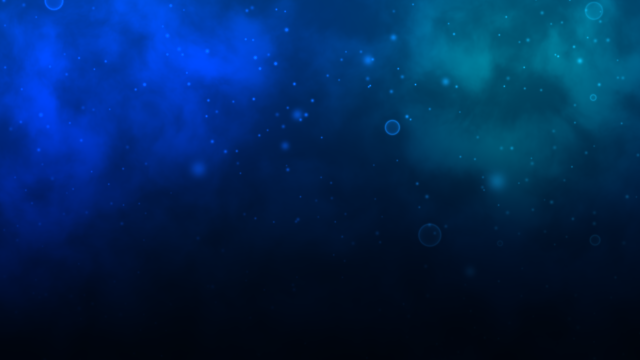
A Shadertoy shader for this background:

```glsl
// Deep underwater haze: blue and teal light clouds, drifting specks, soft orbs and thin bubbles.

const vec3 ABYSS = vec3(0.0, 0.030, 0.085);
const vec3 DEEP = vec3(0.0, 0.115, 0.285);
const vec3 SURFACE = vec3(0.0, 0.225, 0.44);
const vec3 BLUE_GLOW = vec3(0.0, 0.060, 0.42);
const vec3 TEAL_GLOW = vec3(0.0, 0.17, 0.10);
const vec3 BLUE_SPARK = vec3(0.04, 0.36, 0.95);
const vec3 TEAL_SPARK = vec3(0.08, 0.62, 0.80);

// Sine-free hash: cell to two values in 0..1
vec2 hash22(vec2 cell) {
    vec3 q = fract(cell.xyx * vec3(0.1031, 0.1030, 0.0973));
    q += dot(q, q.yzx + 33.33);
    return fract((q.xx + q.yz) * q.zy);
}

float valueNoise(vec2 p) {
    vec2 cell = floor(p);
    vec2 f = fract(p);
    f = f * f * (3.0 - 2.0 * f);
    float low = mix(hash22(cell).x, hash22(cell + vec2(1, 0)).x, f.x);
    float high = mix(hash22(cell + vec2(0, 1)).x, hash22(cell + vec2(1, 1)).x, f.x);
    return mix(low, high, f.y);
}

float fbm(vec2 p) {
    float sum = 0.0;
    float weight = 0.5;
    for (int i = 0; i < 5; i++) {
        sum += weight * valueNoise(p);
        p = mat2(1.6, 1.2, -1.2, 1.6) * p + 7.3;
        weight *= 0.5;
    }
    return sum;
}

// Elliptical soft light
float glow(vec2 p, vec2 center, vec2 radius) {
    vec2 d = (p - center) / radius;
    return exp(-dot(d, d));
}

// Water colour: depth gradient plus clouded pools of light
vec3 water(vec2 p) {
    vec3 col = mix(ABYSS, DEEP, smoothstep(0.08, 0.66, p.y));
    col = mix(col, SURFACE, smoothstep(0.45, 1.05, p.y));
    col *= mix(0.65, 1.0, smoothstep(0.0, 0.18, p.y));

    vec2 warp = vec2(fbm(p * 4.0), fbm(p * 4.0 + 19.0)) - 0.5;
    float cloud = smoothstep(0.15, 0.82, fbm(p * 8.5 + warp * 0.9));
    vec2 q = p + warp * 0.08;

    float blue = glow(q, vec2(0.20, 0.86), vec2(0.42, 0.31));
    blue += 0.50 * glow(q, vec2(0.60, 0.78), vec2(0.18, 0.22));
    blue += 0.38 * glow(q, vec2(0.06, 0.54), vec2(0.28, 0.26));
    blue += 0.22 * glow(q, vec2(0.88, 0.93), vec2(0.28, 0.18));
    blue += 0.12 * glow(q, vec2(0.05, 0.30), vec2(0.30, 0.16));
    float teal = glow(q, vec2(1.60, 0.93), vec2(0.34, 0.26));
    teal += 0.75 * glow(q, vec2(1.28, 0.88), vec2(0.24, 0.24));
    teal += 0.55 * glow(q, vec2(1.45, 0.62), vec2(0.32, 0.18));

    col += (BLUE_GLOW * blue + TEAL_GLOW * teal) * (0.78 + 0.44 * cloud);
    return col * (0.85 + 0.28 * cloud);
}

// Tiny round specks, at most one in each grid cell
float specks(vec2 p, float cells, float density) {
    vec2 grid = p * cells;
    vec2 base = floor(grid);
    float sum = 0.0;
    for (int y = -1; y <= 1; y++)
    for (int x = -1; x <= 1; x++) {
        vec2 cell = base + vec2(x, y);
        vec2 place = hash22(cell + 41.0);
        vec2 trait = hash22(cell + 113.0);
        float radius = mix(0.0026, 0.0052, trait.y * trait.y);
        float d = length(grid - cell - place) / cells;
        float present = step(trait.x, density);
        sum += present * exp(-d * d / (radius * radius)) * mix(0.3, 0.8, place.y);
    }
    return sum;
}

// Thin ring with a faintly lit interior
float bubble(vec2 p, vec2 center, float radius, float pixel) {
    float d = length(p - center);
    float width = 0.0018 + pixel * 0.4;
    float rim = exp(-pow((d - radius) / width, 2.0));
    float inside = 1.0 - smoothstep(radius - pixel, radius + pixel, d);
    return 0.26 * rim + inside * (0.12 + 0.24 * pow(min(d / radius, 1.0), 4.0));
}

void mainImage(out vec4 fragColor, in vec2 fragCoord) {
    vec2 p = fragCoord / iResolution.y;
    float pixel = 1.0 / iResolution.y;
    vec3 col = water(p);

    // Sparks follow the hue of the water and dim with depth
    vec3 spark = mix(BLUE_SPARK, TEAL_SPARK, smoothstep(0.75, 1.55, p.x));
    float lit = mix(0.10, 1.0, smoothstep(0.1, 0.8, p.y));
    float band = 0.6 + 0.6 * glow(p, vec2(0.95, 0.72), vec2(0.55, 0.4));
    float dust = specks(p, 13.0, 0.42) + specks(p + 3.7, 21.0, 0.22);
    col += spark * dust * lit * band * 0.75;

    // Large orbs: centre and radius
    vec3 orbs[9] = vec3[9](
        vec3(1.023, 0.833, 0.013), vec3(0.826, 0.681, 0.014), vec3(1.380, 0.495, 0.024),
        vec3(0.551, 0.530, 0.021), vec3(1.238, 0.773, 0.010), vec3(1.093, 0.896, 0.008),
        vec3(0.792, 0.595, 0.011), vec3(1.306, 0.245, 0.014), vec3(1.611, 0.831, 0.007));
    for (int i = 0; i < 9; i++)
        col += spark * 0.42 * lit * glow(p, orbs[i].xy, vec2(orbs[i].z));

    // Bubbles: centre, radius and strength
    vec4 bubbles[7] = vec4[7](
        vec4(0.150, 0.998, 0.025, 0.8), vec4(1.650, 0.970, 0.024, 0.35),
        vec4(1.090, 0.646, 0.020, 1.0), vec4(1.194, 0.347, 0.031, 0.8),
        vec4(1.648, 0.729, 0.008, 0.5), vec4(1.653, 0.333, 0.014, 0.6),
        vec4(1.389, 0.324, 0.007, 0.4));
    for (int i = 0; i < 7; i++)
        col += spark * lit * bubbles[i].w * bubble(p, bubbles[i].xy, bubbles[i].z, pixel);

    fragColor = vec4(clamp(col, 0.0, 1.0), 1.0);
}
```
